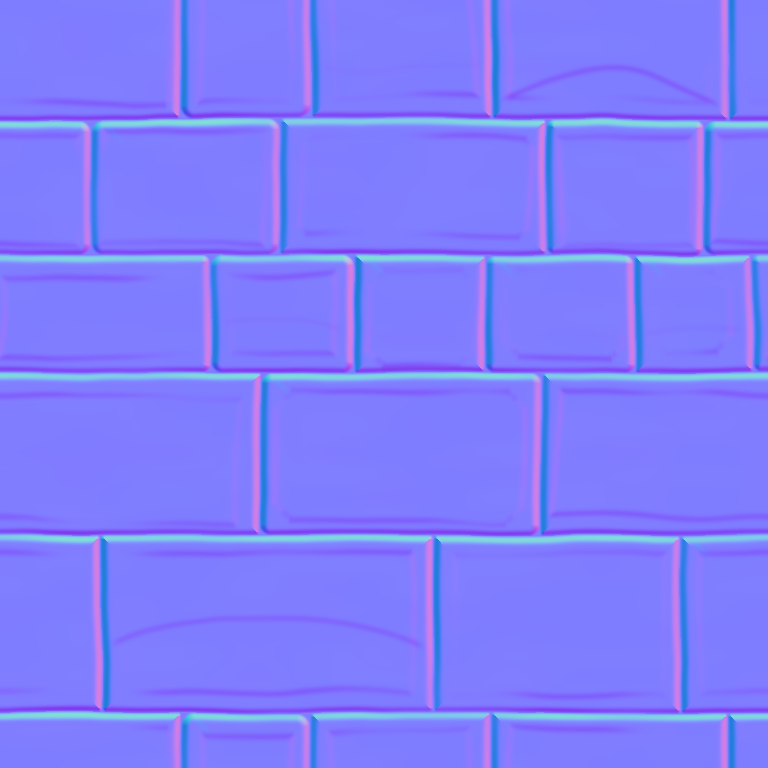
Reproduce this texture map procedurally as a WebGL 2 fragment shader.

```glsl
#version 300 es
precision highp float;
// Tangent-space normal map of a seamless stone wall: five courses of uneven blocks.
// Each block is a nearly square-cut box whose rim tilts outward; worn inner bevels, chips
// and bedding lines add fainter slopes, and the summed slope is encoded as a colour.
uniform vec2 u_resolution;
out vec4 fragColor;

// Bed heights, upright joints course by course from the lowest, and each course's first joint
const float BEDS[6] = float[](0.072, 0.303, 0.515, 0.668, 0.845, 1.072);
const float JOINTS[18] = float[](0.132, 0.565, 0.885,  0.340, 0.705,
    0.274, 0.462, 0.632, 0.827, 0.980,  0.120, 0.365, 0.712, 0.917,
    0.237, 0.404, 0.640, 0.948);
const int FIRST[6] = int[](0, 3, 5, 10, 14, 18);

float hash(ivec2 cell, int seed) {
    uint h = uint(cell.x) * 1597334673u ^ uint(cell.y) * 3812015801u ^ uint(seed) * 2798796415u;
    h = (h ^ (h >> 15)) * 2246822519u;
    h = (h ^ (h >> 13)) * 3266489917u;
    return float((h ^ (h >> 16)) >> 8) / 16777216.0;
}

// Value noise over the unit tile, wrapping after the given number of cells
float noise(vec2 p, ivec2 cells, int seed) {
    p = fract(p) * vec2(cells);
    ivec2 a = ivec2(p) % cells, b = (a + 1) % cells;
    vec2 f = fract(p);
    f = f * f * (3.0 - 2.0 * f);
    return mix(mix(hash(a, seed), hash(ivec2(b.x, a.y), seed), f.x),
               mix(hash(ivec2(a.x, b.y), seed), hash(b, seed), f.x), f.y);
}

float ridge(float d, float width) {
    return exp(-d * d / (width * width));
}

void main() {
    vec2 uv = gl_FragCoord.xy / u_resolution;

    // Slight waver of all joints
    vec2 p = uv + 0.005 * (vec2(noise(uv, ivec2(7, 9), 1), noise(uv, ivec2(9, 7), 2)) - 0.5);
    p += 0.0015 * (vec2(noise(uv, ivec2(28), 3), noise(uv, ivec2(28), 4)) - 0.5);
    p.y = fract(p.y - BEDS[0]) + BEDS[0];

    // Find the course, then the block between its two nearest joints
    int course = 0;
    for (int i = 1; i < 5; i++) if (p.y > BEDS[i]) course = i;
    float left = 1.0, right = 1.0;
    int block = 0;
    for (int i = FIRST[course]; i < FIRST[course + 1]; i++) {
        float d = fract(p.x - JOINTS[i]);
        if (d < left) { left = d; block = i; }
        right = min(right, 1.0 - d);
    }
    ivec2 id = ivec2(block, course);
    vec2 halfSize = 0.5 * vec2(left + right, BEDS[course + 1] - BEDS[course]);
    vec2 local = vec2(left - right, 2.0 * p.y - BEDS[course] - BEDS[course + 1]) * 0.5;

    // Rim: distance to the rounded box and its outward direction
    float radius = mix(0.005, 0.018, pow(hash(id, 5), 6.0));
    vec2 q = abs(local) - halfSize + radius;
    float depth = radius - length(max(q, 0.0)) - min(max(q.x, q.y), 0.0);
    vec2 outward = q.x > 0.0 && q.y > 0.0 ? normalize(q) : (q.x > q.y ? vec2(1, 0) : vec2(0, 1));
    outward *= sign(local);
    float under = max(-outward.y, 0.0);
    float wear = mix(0.6, 1.1, noise(uv, ivec2(11), 6));
    float rim = ridge(depth - mix(0.0046, 0.0030, under), mix(0.0048, 0.0040, under));
    rim *= smoothstep(-0.002, 0.0035, depth) * wear;
    vec2 slope = outward * rim * mix(1.08, 0.62, under);
    slope.x *= outward.x > 0.0 ? 0.82 : 1.05;

    // Worn inner bevel: a soft broken outline, skewed a little per block
    vec2 warp = vec2(noise(uv, ivec2(13), 7), noise(uv, ivec2(11), 8)) - 0.5;
    vec2 inner = local + 0.010 * (vec2(hash(id, 9), hash(id, 10)) - 0.5) + 0.008 * warp;
    inner += inner.yx * 0.09 * (vec2(hash(id, 21), hash(id, 11)) - 0.5);
    q = abs(inner) - halfSize + mix(0.015, 0.027, hash(id, 12));
    float chamfer = (q.x + q.y + mix(0.0, 0.025, pow(hash(id, 13), 3.0))) * 0.707;
    float box = max(q.x, q.y);
    float bevel = ridge(max(box, chamfer), 0.0046);
    bevel *= mix(1.0, 0.45, smoothstep(0.0, 0.004, chamfer - box));
    float side = smoothstep(-0.006, 0.006, q.x - q.y);
    float broken = smoothstep(0.2, 0.75, noise(uv, ivec2(8), 14));
    slope += bevel * broken * mix(vec2(0.0, -0.25), vec2(0.17, -0.04), side);

    // Pale diagonal chip across the upper left corner of some blocks
    vec2 corner = local + halfSize * vec2(1, -1);
    float chip = ridge(corner.x + corner.y - 0.01 + 0.008 * warp.x, 0.005);
    chip *= smoothstep(0.055, 0.025, length(corner)) * step(0.6, hash(id, 15));
    slope += chip * smoothstep(0.004, 0.012, depth) * vec2(-0.13, 0.11);

    // Curved bedding line through some blocks
    float bend = mix(-0.3, 0.2, hash(id, 16)) * local.x * local.x / halfSize.x;
    float bed = local.y - halfSize.y * mix(-0.7, 0.1, hash(id, 17)) - bend + 0.015 * warp.y;
    float inside = smoothstep(0.008, 0.025, depth);
    slope.y -= ridge(bed, 0.0045) * inside * 0.22 * smoothstep(0.55, 0.95, hash(id, 18));

    // Faint dressing of the stone face
    slope += inside * 0.03 * (vec2(noise(uv, ivec2(12, 20), 19), noise(uv, ivec2(9, 34), 20)) - 0.5);
    slope.y -= 0.015;

    fragColor = vec4(normalize(vec3(slope, 1.0)) * 0.5 + 0.5, 1.0);
}
```
